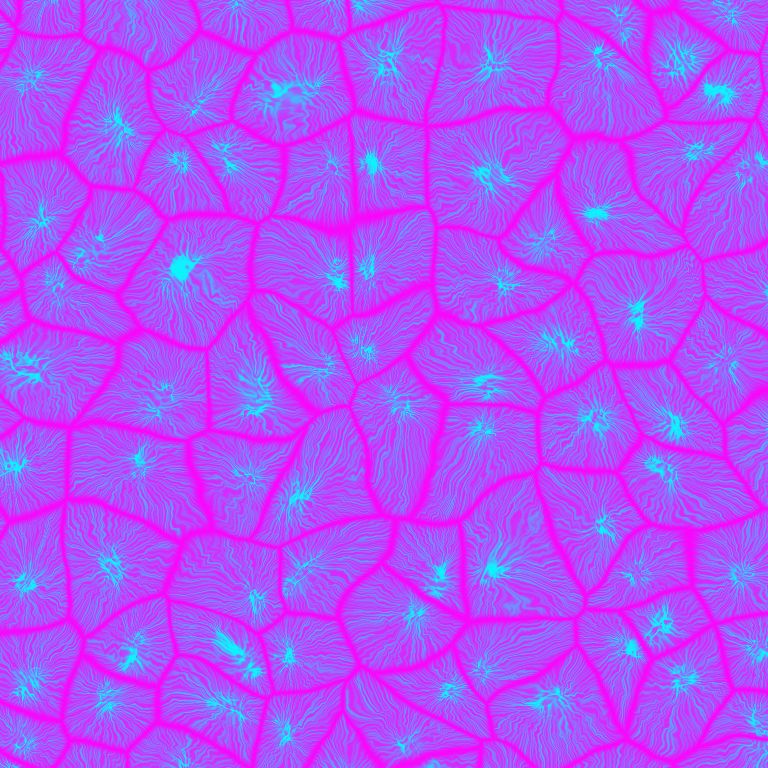
Write a WebGL 1 fragment shader that draws this texture map.

```glsl
precision highp float;
// Cells with glowing magenta borders, filled by fine cyan threads branching out of bright cores.

uniform vec2 u_resolution;

const vec3 BORDER_COLOR = vec3(1.0, 0.0, 0.985);
const vec3 THREAD_COLOR = vec3(0.0, 1.0, 0.99);
const float CELLS = 8.6;           // cells across the canvas
const float JITTER = 0.98;         // irregularity of the cell sites
const float BORDER_WIDTH = 0.043;  // lengths from here on are in cells
const float THREAD_WIDTH = 0.0108;
const float THREAD_DENSITY = 185.0;
const float THREAD_WOBBLE = 0.05;
const float BORDER_LEVEL = 0.03;
const float BASE_LEVEL = 0.165;
const float THREAD_LEVEL = 0.42;
const float HALO_LEVEL = 0.17;
const float TAU = 6.28319;

float hash(vec2 p) {
  return fract(sin(dot(p, vec2(127.1, 311.7))) * 43758.5453);
}

vec2 hash2(vec2 p) {
  return vec2(hash(p), hash(p + 37.3));
}

float noise(vec2 p) {
  vec2 i = floor(p), f = fract(p);
  f = f * f * (3.0 - 2.0 * f);
  return mix(mix(hash(i), hash(i + vec2(1.0, 0.0)), f.x),
             mix(hash(i + vec2(0.0, 1.0)), hash(i + vec2(1.0, 1.0)), f.x), f.y);
}

// Centred vector noise for bending the coordinates
vec2 bend(vec2 p) {
  return vec2(noise(p), noise(p + 51.7)) - 0.5;
}

vec2 site(vec2 cell) {
  return 0.5 + JITTER * (hash2(cell) - 0.5);
}

// Offset from the nearest site; returns its cell and the border distance
float voronoi(vec2 g, out vec2 cell, out vec2 offset) {
  vec2 base = floor(g), f = fract(g);
  float nearest = 9.0;
  for (int j = -1; j <= 1; j++)
    for (int i = -1; i <= 1; i++) {
      vec2 n = vec2(float(i), float(j));
      vec2 d = n + site(base + n) - f;
      if (dot(d, d) < nearest) {
        nearest = dot(d, d);
        cell = base + n;
        offset = -d;
      }
    }
  float border = 9.0;
  for (int j = -2; j <= 2; j++)
    for (int i = -2; i <= 2; i++) {
      vec2 other = cell + vec2(float(i), float(j));
      vec2 d = other + site(other) - g;
      vec2 gap = d + offset;
      if (dot(gap, gap) > 0.0001)
        border = min(border, dot(0.5 * (d - offset), normalize(gap)));
    }
  return border;
}

// Turn (0 to 1) at which branch id of count leaves the core
float branchTurn(float id, float count, float seed) {
  float shift = hash(vec2(mod(id, count) + seed, count)) - 0.5;
  return (id + 0.5 + 0.75 * shift) / count;
}

float branchStrength(float id, float count, float seed) {
  float h = hash(vec2(mod(id, count) - seed, count + 9.0));
  return 0.4 + 0.9 * h * h;
}

// Tree of threads: every branch forks in two when the radius doubles
float threads(float turn, float radius, float level, float seed, float width) {
  float count = exp2(floor(level)), grow = fract(level);
  float home = floor(turn * count), glow = 0.0;
  for (int i = -1; i <= 1; i++) {
    float id = home + float(i);
    float stem = branchTurn(id, count, seed);
    float stemPower = branchStrength(id, count, seed);
    float start = 0.5 * hash(vec2(mod(id, count), seed));
    float fork = smoothstep(start, start + 0.45, grow);
    for (int k = 0; k <= 1; k++) {
      float child = 2.0 * id + float(k);
      float path = mix(stem, branchTurn(child, 2.0 * count, seed), fork);
      float power = mix(stemPower, branchStrength(child, 2.0 * count, seed), grow);
      float d = (turn - path) * TAU * radius / width;
      glow = max(glow, power * exp(-d * d));
    }
  }
  return glow;
}

void main() {
  float side = min(u_resolution.x, u_resolution.y);
  vec2 g = gl_FragCoord.xy / side * CELLS;
  vec2 cell, q;
  float border = voronoi(g + 0.55 * bend(g * 1.1) + 0.05 * bend(g * 5.0), cell, q);
  float width = BORDER_WIDTH * (0.6 + 0.8 * noise(g * 1.3 + 20.0));
  float inside = 1.0 - exp(-pow(max(border, 0.0) / width, 2.0));
  inside *= mix(0.85, 1.0, smoothstep(0.0, 0.2, border));

  // Elliptic coordinates around a short, randomly turned core line
  float seed = floor(90.0 * hash(cell + 5.0));
  float tilt = TAU * hash(cell + 11.0);
  float focus = mix(0.06, 0.2, hash(cell + 17.0));
  q += 0.11 * bend(g * 3.1) + 0.02 * bend(g * 11.0) + 0.011 * bend(g * 30.0);
  q = mat2(cos(tilt), -sin(tilt), sin(tilt), cos(tilt)) * q;
  float d1 = length(q - vec2(focus, 0.0)), d2 = length(q + vec2(focus, 0.0));
  float m = max((d1 + d2) / (2.0 * focus), 1.0);
  float radius = 0.5 * focus * (m + sqrt(m * m - 1.0));
  float axis = clamp((d2 - d1) / (2.0 * focus), -1.0, 1.0);
  float nu = acos(axis);
  float turn = 0.5 + (q.y < 0.0 ? -nu : nu) / TAU;
  float coreDist = radius - 0.5 * focus;

  // Sideways wobble that shears the threads without squeezing them
  float wobble = noise(vec2(radius * 17.0 + seed, 4.0 * axis + q.y * 3.0)) - 0.5;
  turn += THREAD_WOBBLE * wobble * smoothstep(0.0, 0.25, coreDist) / (TAU * radius);

  // Staggered forks, then a patchy halo and ragged arms at the core
  float level = log2(radius * THREAD_DENSITY) + 0.6 * (noise(g * 6.0) - 0.5);
  float thread = threads(turn, radius, max(level, 1.0), seed, max(THREAD_WIDTH, 0.62 * CELLS / side));
  float halo = exp(-coreDist * coreDist / 0.02) * (0.4 + 0.9 * noise(q * 7.0 + seed));
  vec2 armPoint = q + 0.12 * bend(q * 14.0 + seed);
  float ridge = 1.0 - abs(2.0 * noise(armPoint * 8.0 + seed) - 1.0);
  float arms = smoothstep(0.66, 0.98, ridge - 1.7 * coreDist + 0.12 * thread);

  float value = BASE_LEVEL + THREAD_LEVEL * thread * (1.0 + 0.3 * halo) + HALO_LEVEL * halo;
  value = mix(BORDER_LEVEL, mix(value, 0.95, arms), inside);
  gl_FragColor = vec4(mix(BORDER_COLOR, THREAD_COLOR, clamp(value, 0.0, 1.0)), 1.0);
}
```
